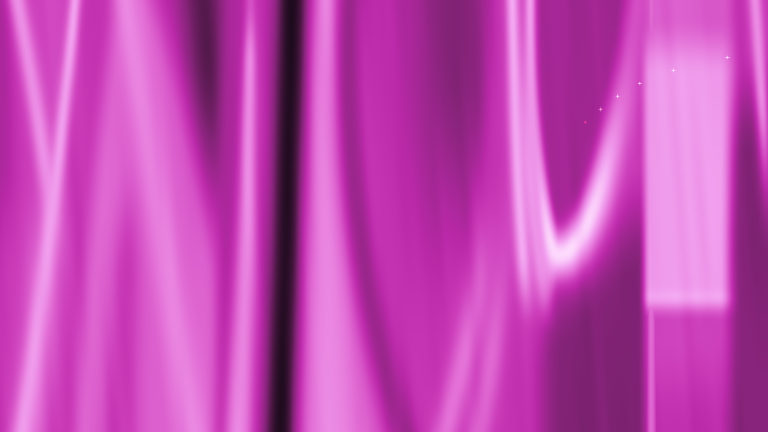
Write a WebGL 1 fragment shader that draws this background.

```glsl
precision highp float;
// Hanging magenta silk: soft vertical folds, a glowing U-shaped drape and a pale panel.
// Each part blends one brightness value toward its own tone along a curved path;
// a colour ramp then turns that brightness into dark plum, magenta, pink or white.
uniform vec2 u_resolution;

float hash(vec2 p) {
  vec3 q = fract(vec3(p.xyx) * 0.1031);
  q += dot(q, q.yzx + 33.33);
  return fract((q.x + q.y) * q.z);
}

float noise(vec2 p) {
  vec2 cell = floor(p);
  vec2 f = fract(p);
  f = f * f * (3.0 - 2.0 * f);
  float low = mix(hash(cell), hash(cell + vec2(1.0, 0.0)), f.x);
  float high = mix(hash(cell + vec2(0.0, 1.0)), hash(cell + 1.0), f.x);
  return mix(low, high, f.y);
}

float bell(float d, float width) {
  return exp(-d * d / (width * width));
}

// Curve through the x positions given for bottom, middle and top.
float path(float y, vec3 k) {
  return k.x * (1.0 - y) * (1.0 - 2.0 * y) + k.y * 4.0 * y * (1.0 - y) + k.z * y * (2.0 * y - 1.0);
}

// Soft fold along a path; widths are for bottom and top.
float fold(vec2 p, vec3 k, vec2 widths) {
  return bell(p.x - path(p.y, k), mix(widths.x, widths.y, p.y));
}

float edge(float d, float softness) {
  return smoothstep(-softness, softness, d);
}

vec3 silkRamp(float t) {
  vec3 c = mix(vec3(0.11, 0.04, 0.11), vec3(0.29, 0.09, 0.26), clamp(t / 0.15, 0.0, 1.0));
  c = mix(c, vec3(0.53, 0.14, 0.48), clamp((t - 0.15) / 0.15, 0.0, 1.0));
  c = mix(c, vec3(0.73, 0.16, 0.66), clamp((t - 0.30) / 0.16, 0.0, 1.0));
  c = mix(c, vec3(0.80, 0.24, 0.73), clamp((t - 0.46) / 0.09, 0.0, 1.0));
  c = mix(c, vec3(0.89, 0.44, 0.84), clamp((t - 0.55) / 0.15, 0.0, 1.0));
  c = mix(c, vec3(0.95, 0.64, 0.94), clamp((t - 0.70) / 0.15, 0.0, 1.0));
  return mix(c, vec3(1.0, 0.90, 1.0), clamp((t - 0.85) / 0.15, 0.0, 1.0));
}

float leftFolds(vec2 p, float tone) {
  float upper = smoothstep(0.35, 0.65, p.y);
  tone = mix(tone, 0.40, bell(p.x, 0.02) * upper);
  tone = mix(tone, 0.68, fold(p, vec3(0.04, 0.060, 0.06), vec2(0.025, 0.03)) * (1.0 - 0.6 * upper));
  tone = mix(tone, 0.78, fold(p, vec3(0.10, 0.068, 0.023), vec2(0.012)) * upper);
  tone = mix(tone, 0.82, fold(p, vec3(0.03, 0.067, 0.098), vec2(0.013, 0.008)));
  // Broad arched drape with a lit crease
  float arch = edge(p.x - path(p.y, vec3(0.098, 0.118, 0.150)), 0.016)
    * edge(path(p.y, vec3(0.31, 0.28, 0.20)) - p.x, 0.025);
  tone = mix(tone, 0.66, arch);
  tone = mix(tone, 0.52, fold(p, vec3(0.155, 0.165, 0.17), vec2(0.025, 0.01)) * (1.0 - upper));
  tone = mix(tone, 0.76, fold(p, vec3(0.25, 0.205, 0.165), vec2(0.02, 0.015)));
  tone = mix(tone, 0.18, fold(p, vec3(0.285, 0.280, 0.265), vec2(0.008, 0.038)) * smoothstep(0.35, 0.9, p.y));
  tone = mix(tone, 0.42, fold(p, vec3(0.290, 0.297, 0.305), vec2(0.014)) * 0.8);
  return mix(tone, 0.77, fold(p, vec3(0.312, 0.322, 0.326), vec2(0.018, 0.007)) * (1.0 - 0.6 * smoothstep(0.85, 1.0, p.y)));
}

float middleFolds(vec2 p, float tone) {
  float lower = 1.0 - smoothstep(0.15, 0.65, p.y);
  tone = mix(tone, 0.77, fold(p, vec3(0.435, 0.424, 0.424), vec2(0.058, 0.022)));
  tone = mix(tone, 0.02, fold(p, vec3(0.365, 0.373, 0.380), vec2(0.022)));
  tone = mix(tone, 0.34, fold(p, vec3(0.525, 0.465, 0.456), vec2(0.022, 0.018)) * 0.9);
  // Shaded hollow with a curved right rim
  float hollow = edge(path(p.y, vec3(0.56, 0.620, 0.638)) - p.x, 0.016);
  tone = mix(tone, 0.30, hollow * fold(p, vec3(0.56, 0.590, 0.595), vec2(0.04, 0.07)) * smoothstep(0.2, 0.85, p.y));
  tone = mix(tone, 0.70, fold(p, vec3(0.580, 0.638, 0.66), vec2(0.018)) * lower);
  return mix(tone, 0.68, fold(p, vec3(0.625, 0.658, 0.66), vec2(0.016)) * lower);
}

float rightDrape(vec2 p, float tone) {
  // Parabolic U: dark inside, white along its lip
  float dx = p.x - 0.728;
  float curve = dx > 0.0 ? 55.0 : 190.0;
  float d = (p.y - 0.41 - curve * dx * dx) / sqrt(1.0 + curve * curve * dx * dx * 0.4);
  float shade = edge(0.28 + 1.85 * (p.x - 0.71) - p.y, 0.13) * edge(p.x - 0.708, 0.025);
  tone = mix(tone, 0.29, shade);
  tone = mix(tone, 0.38, smoothstep(0.0, 0.09, d));
  tone = mix(tone, 0.96, bell(d, 0.055) * (1.0 - 0.8 * smoothstep(0.45, 0.95, p.y)));
  float hanging = smoothstep(0.22, 0.42, p.y);
  tone = mix(tone, 0.86, fold(p, vec3(0.70, 0.678, 0.667), vec2(0.011, 0.008)) * hanging);
  return mix(tone, 0.82, fold(p, vec3(0.73, 0.699, 0.690), vec2(0.010, 0.008)) * hanging);
}

float palePanel(vec2 p, float tone) {
  float light = mix(0.56, 0.82, edge(p.y - 0.29, 0.035));
  light -= 0.08 * (1.0 - smoothstep(0.0, 0.22, p.y));
  light = mix(light, 0.64, smoothstep(0.82, 0.96, p.y));
  light = max(light, 0.68 * bell(p.x - 0.848, 0.012));
  light += 0.06 * bell(p.y - 0.305, 0.02);
  tone = mix(tone, light, edge(p.x - 0.839, 0.008) * edge(0.952 - p.x, 0.015));
  tone = mix(tone, 0.28, bell(p.x - 0.975, 0.018) * bell(p.y - 0.42, 0.15));
  return mix(tone, 0.76, fold(p, vec3(1.01, 1.0, 0.983), vec2(0.009)) * smoothstep(0.4, 0.8, p.y));
}

void main() {
  vec2 p = gl_FragCoord.xy / u_resolution;
  float tone = leftFolds(p, 0.51);
  tone = middleFolds(p, tone);
  tone = rightDrape(p, tone);
  tone = palePanel(p, tone);
  tone += 0.045 * (noise(vec2(p.x * 75.0 + p.y * 3.0, p.y * 2.0)) - 0.5);
  vec3 color = silkRamp(tone);
  // Tiny four-pointed glints on a rising arc
  for (int i = 0; i < 6; i++) {
    float s = float(i) / 5.0;
    vec2 q = abs(p - vec2(0.762 + 0.10 * s + 0.085 * s * s * s * s, 0.717 + 0.15 * s)) * vec2(16.0 / 9.0, 1.0);
    float size = 0.008 + 0.006 * hash(vec2(float(i), 7.0));
    float glint = 1.0 - smoothstep(0.3, 1.0, (sqrt(q.x) + sqrt(q.y)) / sqrt(size));
    color = mix(color, mix(vec3(1.0, 0.25, 0.6), vec3(1.0, 0.88, 1.0), min(s * 3.0, 1.0)), glint);
  }
  gl_FragColor = vec4(color, 1.0);
}
```
